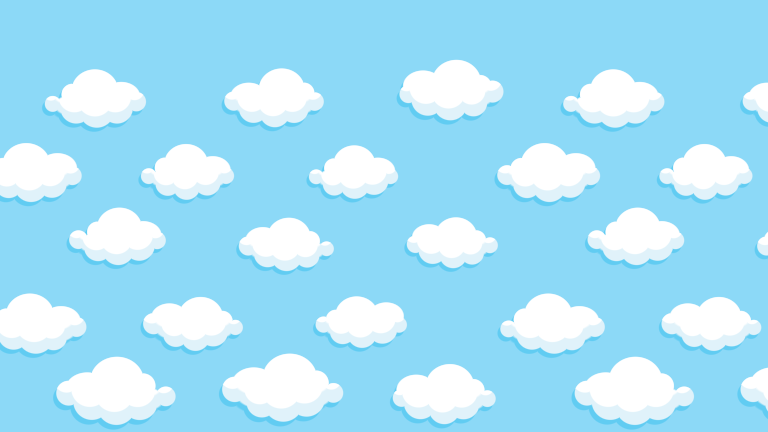
Reproduce this pattern procedurally as a Shadertoy shader.

```glsl
const vec3 SKY = vec3(0.55, 0.85, 0.97);
const vec3 DROP_SHADOW = vec3(0.38, 0.80, 0.95);
const vec3 UNDERSIDE = vec3(0.88, 0.95, 0.98);
const vec3 CLOUD_WHITE = vec3(1.0);

const int ROWS = 5;
const float ROW_STEP = 0.174;
const float COLUMN_STEP = 0.4;
const float COLUMNS_PER_REPEAT = 3.0;

float hash(vec2 p) {
    vec3 q = fract(vec3(p.xyx) * vec3(0.1031, 0.1030, 0.0973));
    q += dot(q, q.yzx + 33.33);
    return fract((q.x + q.y) * q.z);
}

// Random value in -1..1, one per seed and channel
float jitter(vec2 seed, float channel) {
    return 2.0 * hash(seed + channel * vec2(17.3, 9.1)) - 1.0;
}

float circle(vec2 p, vec2 center, float radius) {
    return length(p - center) - radius;
}

// Approximate distance to an axis-aligned ellipse
float ellipse(vec2 p, vec2 center, vec2 radii) {
    vec2 q = (p - center) / radii;
    return (length(q) - 1.0) * min(radii.x, radii.y);
}

// Puffy silhouette: scalloped base, tall dome, two shoulders
float cloudShape(vec2 p, vec2 seed) {
    p.x *= jitter(seed, 1.0) < 0.0 ? -1.0 : 1.0;
    float d = ellipse(p, vec2(0.0, -0.008), vec2(0.09, 0.032));

    // Row of base lobes, shrinking and rising towards the tips
    for (int i = 0; i < 5; i++) {
        float t = float(i - 2) * 0.5;
        float wobble = jitter(seed, 2.0 + float(i));
        vec2 center = vec2(t * 0.091, -0.022 + 0.022 * t * t);
        center += vec2(0.004, 0.005) * wobble;
        float radius = mix(0.036, 0.021, t * t) + 0.004 * wobble;
        d = min(d, circle(p, center, radius));
    }

    // Dome, broad shoulder and small knob
    float lean = 0.012 * jitter(seed, 8.0);
    float rise = 0.005 * jitter(seed, 9.0);
    d = min(d, ellipse(p, vec2(lean - 0.008, 0.022 + rise), vec2(0.052, 0.048)));
    d = min(d, ellipse(p, vec2(0.058, 0.014 - rise), vec2(0.042, 0.033)));
    return min(d, circle(p, vec2(-0.058 + lean, 0.014 + rise), 0.024));
}

float coverage(float d, float pixel) {
    return 1.0 - smoothstep(-0.75 * pixel, 0.75 * pixel, d);
}

// Drop shadow, pale underside, then the lit top
vec3 paintCloud(vec3 color, vec2 p, vec2 seed, float pixel) {
    float body = cloudShape(p, seed);
    float shadow = cloudShape(p + vec2(0.006, 0.009), seed);
    float litTop = max(body, cloudShape(p - vec2(-0.004, 0.025), seed));
    color = mix(color, DROP_SHADOW, coverage(shadow, pixel));
    color = mix(color, UNDERSIDE, coverage(body, pixel));
    return mix(color, CLOUD_WHITE, coverage(litTop, pixel));
}

void mainImage(out vec4 fragColor, in vec2 fragCoord) {
    vec2 uv = fragCoord / iResolution.y;
    float pixel = 1.0 / iResolution.y;
    vec3 color = SKY;

    // Staggered rows from top to bottom, repeating sideways
    for (int i = 0; i < ROWS; i++) {
        float row = float(i);
        float stagger = mix(0.25, 0.05, mod(row, 2.0));
        float column = floor((uv.x - stagger) / COLUMN_STEP + 0.5);
        vec2 seed = vec2(mod(column, COLUMNS_PER_REPEAT), row) + 5.0;

        vec2 center = vec2(stagger + column * COLUMN_STEP, 0.78 - row * ROW_STEP);
        center += vec2(0.03, 0.018) * vec2(jitter(seed, 10.0), jitter(seed, 11.0));
        float size = 1.0 + 0.1 * jitter(seed, 12.0);
        size += i == ROWS - 1 ? 0.18 : 0.0;

        color = paintCloud(color, (uv - center) / size, seed, pixel / size);
    }
    fragColor = vec4(color, 1.0);
}
```
